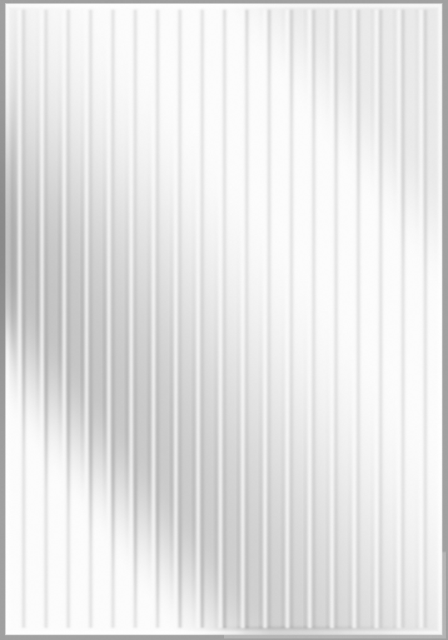
A Shadertoy shader for this texture:

```glsl
// A pale glossy panel pressed with a row of upright round-ended ribs in a grey frame.
// A broad diagonal reflection sets the tone; each rib adds a bright and a dark flank.

const float RIB_COUNT   = 19.0;
const float FIRST_RIB   = 0.053;    // x of the first dark flank
const float RIB_PITCH   = 0.0498;
const vec2  RIB_SPAN    = vec2(0.022, 0.982);
const float FLANK_WIDTH = 0.105;    // in pitches
const float LIGHT_SHIFT = -0.18;    // bright flank, in pitches from the dark one
const float FOOT_SHIFT  = -0.37;    // soft shade at the foot of the bright flank
const float SHADE_DEPTH = 0.085;
const float FOOT_DEPTH  = 0.28;
const float LIGHT_GAIN  = 0.65;

const vec2  FRAME_LOW   = vec2(0.012, 0.008);
const vec2  FRAME_HIGH  = vec2(0.987, 0.9945);
const float FRAME_TONE  = 0.63;
const float RIM_WIDTH   = 0.005;

const float WHITE       = 0.987;
const float BAND_START  = 0.62;     // height of the dark band at the left edge
const float BAND_SLOPE  = 0.93;
const float RIB_JITTER  = 0.035;
const float GRAIN       = 0.006;

float hash(vec2 p) {
    return fract(sin(dot(p, vec2(12.9898, 78.233))) * 43758.5453);
}

float bell(float d, float width) {
    return exp(-d * d / (width * width));
}

// Darkness of the reflection; d is the height above the diagonal band.
float reflectionShade(vec2 uv, float d) {
    float band = smoothstep(-0.26, -0.02, d) * (1.0 - smoothstep(0.0, 0.62, d));
    float depth = mix(0.23, 0.13, uv.x) * (1.0 - 0.4 * smoothstep(0.6, 0.95, uv.y));
    float corner = 0.07 * smoothstep(0.82, 1.02, d);
    return band * depth + corner;
}

void mainImage(out vec4 fragColor, in vec2 fragCoord) {
    vec2 uv = fragCoord / iResolution.xy;
    float aspect = iResolution.y / iResolution.x;
    float pixel = 1.0 / iResolution.x;

    // Nearest rib, and the offset from it in pitches
    float along = (uv.x - FIRST_RIB) / RIB_PITCH;
    float rib = clamp(floor(along + 0.5), 0.0, RIB_COUNT - 1.0);
    float across = along - rib;
    float beyond = max(max(RIB_SPAN.x - uv.y, uv.y - RIB_SPAN.y), 0.0) * aspect / RIB_PITCH;

    // Flanks with rounded ends
    float shade = bell(length(vec2(across, beyond)), FLANK_WIDTH);
    float light = bell(length(vec2(across - LIGHT_SHIFT, beyond)), FLANK_WIDTH);
    float foot  = bell(length(vec2(across - FOOT_SHIFT, beyond)), FLANK_WIDTH);

    // Reflection, bent by the ribs and slightly uneven from one to the next
    float d = uv.y - BAND_START + BAND_SLOPE * uv.x;
    float jitter = (hash(vec2(rib, 3.0)) - 0.5) * RIB_JITTER * bell(across, 0.25);
    float dark = reflectionShade(uv, d + jitter + 0.05 * shade);
    dark *= 1.0 + FOOT_DEPTH * foot;
    dark *= 1.0 - LIGHT_GAIN * light;
    float tone = (WHITE - dark) * (1.0 - SHADE_DEPTH * shade);

    // Bright bevel just inside the frame, lost where the reflection is dark
    vec2 low = uv - FRAME_LOW;
    vec2 high = FRAME_HIGH - uv;
    vec2 gap = min(low, high) * vec2(1.0, aspect);
    float inset = min(gap.x, gap.y);
    float rim = bell(inset - RIM_WIDTH, RIM_WIDTH);
    tone = mix(tone, 1.0, 0.6 * rim * (1.0 - smoothstep(0.06, 0.2, dark)));
    tone -= 0.07 * bell(inset - 3.0 * RIM_WIDTH, RIM_WIDTH) * smoothstep(0.06, 0.2, dark);

    // Frame, darker on the left beside the band and paler at lower right
    float frame = FRAME_TONE - 0.09 * bell(uv.y - 0.62, 0.2) * (1.0 - step(0.5, uv.x));
    frame += 0.08 * step(0.5, uv.x) * (1.0 - smoothstep(0.135, 0.14, uv.y))
           * smoothstep(-0.009, -0.007, inset);
    tone = mix(frame, tone, smoothstep(-pixel, pixel, inset));

    // Fine grain on a canvas-sized grid
    tone += (hash(floor(uv * vec2(358.0, 512.0))) - 0.5) * GRAIN;
    fragColor = vec4(vec3(clamp(tone, 0.0, 1.0)), 1.0);
}
```
